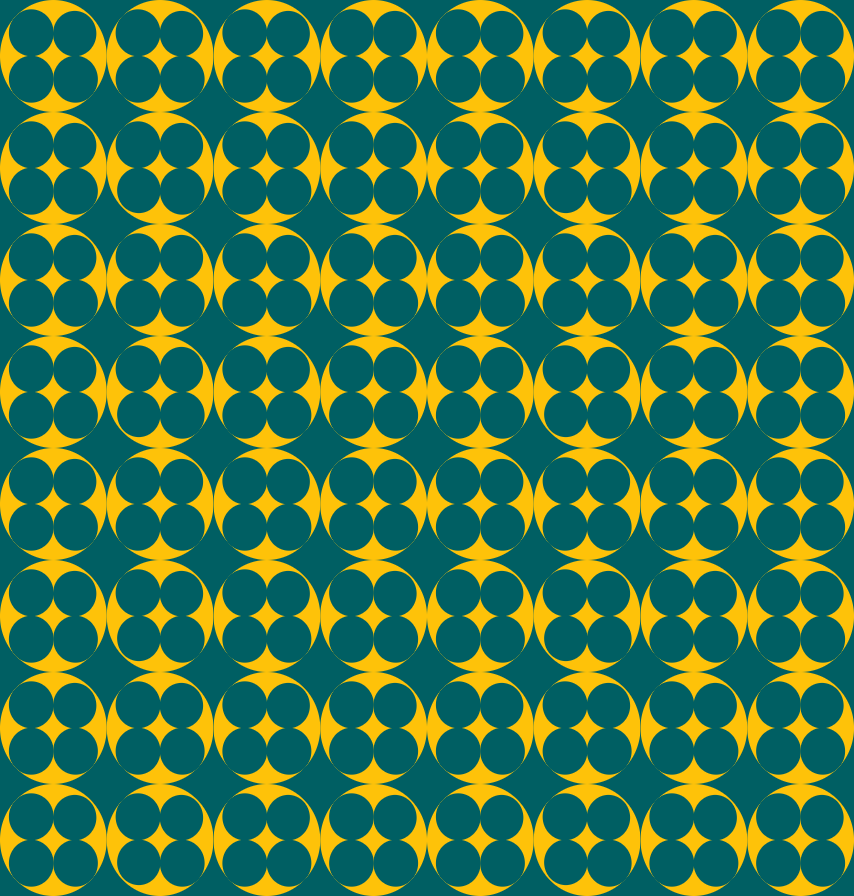
Write a Shadertoy shader that draws this pattern.

```glsl
// Grid of golden discs on teal, each cut by four round holes that leave stars and crescents.
#define REPEATS vec2(8.0, 8.0)
#define TEAL vec3(0.0, 0.373, 0.388)
#define GOLD vec3(0.996, 0.761, 0.035)
#define DISC_RADIUS 1.0
#define HOLE_OFFSET 0.4142
#define HOLE_GROWTH 0.005
#define RIM_SHIFT 0.015
#define RIM_SHRINK 0.013

// Antialiased coverage of a disc; pixel is the size of one pixel in cell units.
float disc(vec2 p, float radius, float pixel) {
    return clamp(0.5 + (radius - length(p)) / pixel, 0.0, 1.0);
}

// Holes with a rim sit a little inward, leaving a thin arc outside them.
float hole(vec2 p, vec2 corner, float rim, float pixel) {
    vec2 center = corner * (HOLE_OFFSET - RIM_SHIFT * rim);
    return disc(p - center, HOLE_OFFSET + HOLE_GROWTH - RIM_SHRINK * rim, pixel);
}

void mainImage(out vec4 fragColor, in vec2 fragCoord) {
    // Each cell spans -1 to 1 on both axes.
    vec2 grid = fragCoord / iResolution.xy * REPEATS;
    vec2 cell = mod(floor(grid), REPEATS);
    vec2 p = fract(grid) * 2.0 - 1.0;
    vec2 pixelSize = 2.0 * REPEATS / iResolution.xy;
    float pixel = 0.5 * (pixelSize.x + pixelSize.y);

    // The lower left rim shows only in some cells; the upper right one in all.
    bool lowerRim = mod(cell.x, 4.0) == 1.0 && mod(cell.y, 2.0) == 0.0;

    float gold = disc(p, DISC_RADIUS, pixel);
    for (int i = 0; i < 4; i++) {
        vec2 corner = vec2(i % 2, i / 2) * 2.0 - 1.0;
        float rim = (i == 3 || (i == 0 && lowerRim)) ? 1.0 : 0.0;
        gold = min(gold, 1.0 - hole(p, corner, rim, pixel));
    }

    fragColor = vec4(mix(TEAL, GOLD, gold), 1.0);
}
```
